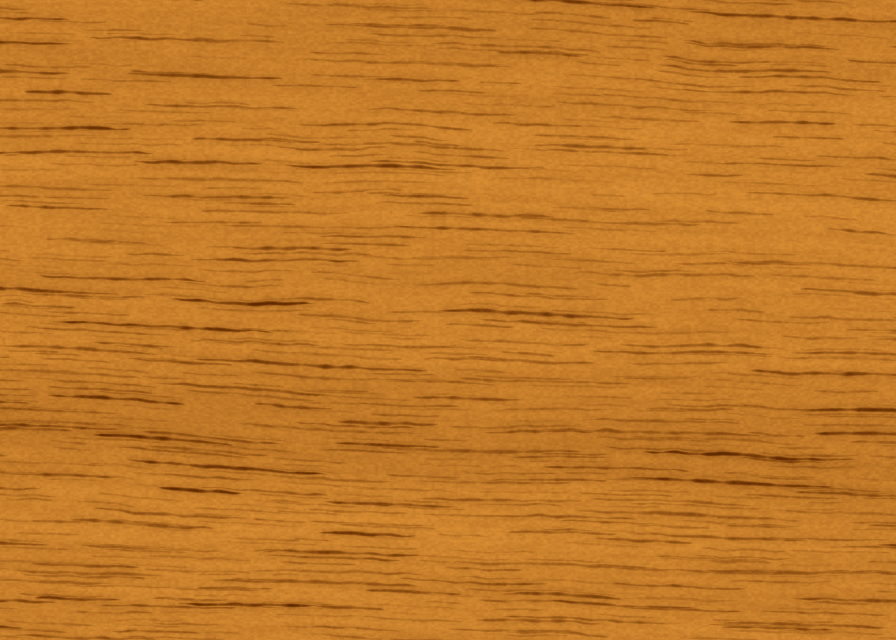
Reproduce this texture procedurally as a Shadertoy shader.

```glsl
// Honey-coloured oak plank: horizontal grain with dark, tapered pore dashes.
#define LIGHT_WOOD vec3(0.825, 0.532, 0.188)
#define DARK_PORE vec3(0.51, 0.27, 0.05)
#define GRAIN_SLOPE 0.035
#define PORE_LAYERS 4
#define PORE_ROWS 23.0
#define PORE_LENGTH 0.40
#define PORE_HALF_WIDTH 0.0036
#define PORE_DARKNESS 1.15
#define STREAK_CONTRAST 0.26
#define SPECKLE_CONTRAST 0.20

float hash(vec2 p) {
    vec3 q = fract(vec3(p.xyx) * 0.1031);
    q += dot(q, q.yzx + 33.33);
    return fract((q.x + q.y) * q.z);
}

float noise(vec2 p) {
    vec2 i = floor(p), f = fract(p);
    f = f * f * (3.0 - 2.0 * f);
    return mix(mix(hash(i), hash(i + vec2(1, 0)), f.x),
               mix(hash(i + vec2(0, 1)), hash(i + vec2(1, 1)), f.x), f.y);
}

// Bend the plank so that the fibres drift down and waver a little.
vec2 followFibres(vec2 p) {
    float bend = GRAIN_SLOPE * p.x;
    bend += 0.022 * (noise(p * vec2(1.6, 3.0) + 7.0) - 0.5);
    bend += 0.007 * (noise(p * vec2(8.0, 9.0) + 19.0) - 0.5);
    bend += 0.003 * (noise(p * vec2(38.0, 30.0) + 31.0) - 0.5);
    return vec2(p.x, p.y + bend);
}

// One layer of dashes: at most one tapered pore in each long cell.
float poreLayer(vec2 p, float rows, float cellLength, float halfWidth,
                float density, float seed, float pixel) {
    float row = floor(p.y * rows);
    float along = p.x / cellLength + 9.0 * hash(vec2(row, seed));
    vec2 cell = vec2(floor(along) + seed * 37.0, row + seed * 11.0);
    float size = hash(cell + 2.3);

    float halfLength = mix(0.16, 0.48, size);
    float centre = mix(halfLength, 1.0 - halfLength, hash(cell + 5.1));
    float reach = abs(fract(along) - centre) / halfLength;
    float taper = sqrt(max(1.0 - reach * reach, 0.0));

    float height = (row + mix(0.28, 0.72, hash(cell + 8.7))) / rows;
    float offset = abs(p.y - height);
    float ragged = noise(vec2(p.x * 55.0, row + seed * 17.0));
    float width = halfWidth * taper * mix(0.45, 1.15, ragged);

    float core = 1.0 - smoothstep(0.2 * width, width + 0.7 * pixel, offset);
    float halo = exp(-pow(offset / (halfWidth * 2.3), 2.0));
    float fade = smoothstep(0.0, 0.6, taper) * mix(0.45, 1.0, ragged);
    float present = step(hash(cell + 13.9), density);
    return present * fade * mix(0.45, 1.0, hash(cell + 17.2)) * (core + 0.2 * halo);
}

// Pores from long and bold to short and faint; the lower rings are denser.
float pores(vec2 p, float pixel) {
    float rows = PORE_ROWS, cellLength = PORE_LENGTH;
    float halfWidth = PORE_HALF_WIDTH, strength = PORE_DARKNESS;
    float density = mix(0.82, 0.55, smoothstep(0.38, 0.56, p.y));
    float shade = 0.0;
    for (int i = 0; i < PORE_LAYERS; i++) {
        float layer = poreLayer(p, rows, cellLength, halfWidth, density,
                                float(i) + 1.0, pixel);
        shade = max(shade, strength * layer);
        rows *= 1.63;
        cellLength *= 0.76;
        halfWidth *= 0.78;
        strength *= 0.70;
        density *= 0.88;
    }
    return shade;
}

// Soft colour bands and progressively finer fibres.
float streaks(vec2 p) {
    float s = 0.30 * (noise(p * vec2(1.3, 9.0) + 3.0) - 0.5);
    s += 0.30 * (noise(p * vec2(2.5, 34.0) + 11.0) - 0.5);
    s += 0.32 * (noise(p * vec2(5.0, 90.0) + 23.0) - 0.5);
    s += 0.38 * (noise(p * vec2(11.0, 190.0) + 41.0) - 0.5);
    return s;
}

void mainImage(out vec4 fragColor, in vec2 fragCoord) {
    float pixel = 1.0 / iResolution.y;
    vec2 p = fragCoord * pixel;
    vec2 fibre = followFibres(p);

    // Broad tone: a deeper ring low on the plank, a faint one near the top.
    float tone = 0.09;
    tone += 0.12 * exp(-pow((fibre.y - 0.34) / 0.09, 2.0));
    tone += 0.04 * smoothstep(0.72, 0.95, fibre.y);
    tone += STREAK_CONTRAST * streaks(fibre);

    // Fine surface speckle
    float speckle = noise(p * vec2(170.0, 330.0)) + 0.5 * noise(p * 360.0 + 53.0);
    tone += SPECKLE_CONTRAST * (speckle - 0.75);

    tone += pores(fibre, pixel);
    vec3 color = mix(LIGHT_WOOD, DARK_PORE, clamp(tone, -0.12, 1.4));
    fragColor = vec4(clamp(color, 0.0, 1.0), 1.0);
}
```
